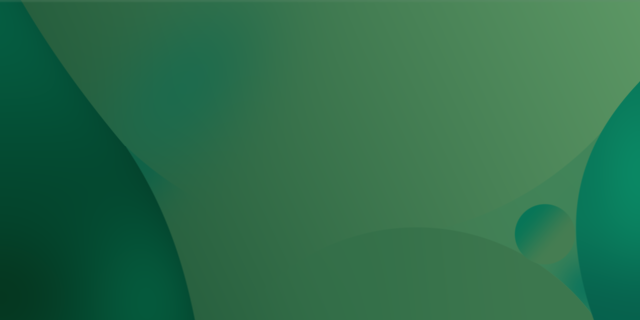
A Shadertoy shader for this background:

```glsl
// Soft green backdrop: a diagonal gradient with a teal glow, overlapped by
// large discs, a small shaded ball and two curved panels at the sides.
// Discs use distance functions; the panel edges are polynomials in height.

// Antialiased coverage: 1 where the signed distance is negative.
float cover(float dist) {
    float px = 1.0 / iResolution.y;
    return 1.0 - smoothstep(-px, px, dist);
}

float disc(vec2 p, vec2 center, float radius) {
    return length(p - center) - radius;
}

// Round falloff, stretched by the given radii.
float glow(vec2 p, vec2 center, vec2 radii) {
    vec2 q = (p - center) / radii;
    return exp(-dot(q, q));
}

// Horizontal position of the left panel's edge at height y.
float leftEdge(float y) {
    float t = 1.0 - y;
    float upper = 0.065 + t * (0.585 + 0.28 * t);
    float lower = 0.609 - y * (0.2 + y * (0.22 + 0.27 * y));
    return y > 0.544 ? upper : lower;
}

// Horizontal position of the right panel's edge at height y.
float rightEdge(float y) {
    float d = y - 0.29;
    return 1.8 + d * d * (0.78 + 0.4 * d);
}

void mainImage(out vec4 fragColor, in vec2 fragCoord) {
    vec2 p = fragCoord / iResolution.y;

    // Diagonal base gradient with a slanted teal glow
    float slope = 0.42 * p.x + 0.2 * p.y;
    vec3 color = vec3(0.09, 0.31, 0.20) + vec3(0.26, 0.27, 0.185) * slope;
    vec2 slanted = vec2(p.x - 0.45 * (p.y - 0.7), p.y);
    color = mix(color, vec3(0.09, 0.42, 0.31), 0.75 * glow(slanted, vec2(0.56, 0.72), vec2(0.22, 0.28)));

    // Shade outside the large upper disc, teal in its left corner
    float outside = 1.0 - cover(disc(p, vec2(1.115, 1.292), 1.04));
    float rightTint = smoothstep(1.2, 1.9, p.x);
    color = mix(color, vec3(0.21, 0.50, 0.34), 0.6 * outside * rightTint);
    color = mix(color, vec3(0.05, 0.38, 0.28), 0.85 * outside * glow(p, vec2(0.44, 0.49), vec2(0.10, 0.12)));

    // Low hill with a teal shadow behind its right flank
    float hill = cover(disc(p, vec2(1.302, -0.398), 0.6875));
    color = mix(color, vec3(0.03, 0.45, 0.36), 0.85 * (1.0 - hill) * glow(p, vec2(1.83, 0.10), vec2(0.09, 0.10)));
    vec3 hillColor = mix(vec3(0.19, 0.43, 0.28), vec3(0.235, 0.46, 0.30), smoothstep(0.9, 1.75, p.x));
    color = mix(color, hillColor, 0.85 * hill * smoothstep(0.75, 1.25, p.x));

    // Small ball lit diagonally
    vec2 ballCenter = vec2(1.703, 0.268);
    float across = dot(p - ballCenter, vec2(0.75, -0.66)) / 0.094;
    vec3 ballColor = mix(vec3(0.03, 0.46, 0.34), vec3(0.27, 0.49, 0.32), smoothstep(-0.9, 0.55, across));
    color = mix(color, ballColor, cover(disc(p, ballCenter, 0.094)));

    // Right panel, brightest toward the canvas edge
    vec3 rightColor = mix(vec3(0.025, 0.38, 0.30), vec3(0.035, 0.46, 0.345), smoothstep(0.0, 0.35, p.y));
    rightColor = mix(rightColor, vec3(0.04, 0.53, 0.39), glow(p, vec2(2.0, 0.46), vec2(0.13, 0.24)));
    color = mix(color, rightColor, cover(0.9 * (rightEdge(p.y) - p.x)));

    // Left panel: dark lower corner, lighter top and lower right
    vec3 leftColor = mix(vec3(0.015, 0.28, 0.185), vec3(0.02, 0.37, 0.26), smoothstep(0.35, 1.0, p.y));
    leftColor = mix(leftColor, vec3(0.02, 0.37, 0.25), 0.85 * glow(p, vec2(0.46, 0.06), vec2(0.20, 0.26)));
    leftColor = mix(leftColor, vec3(0.02, 0.21, 0.12), 0.9 * glow(p, vec2(0.0, 0.07), vec2(0.24, 0.22)));
    float inset = leftEdge(p.y) - p.x;
    leftColor *= 1.0 - 0.10 * exp(-max(inset, 0.0) / 0.06);
    color = mix(color, leftColor, cover(-0.85 * inset));

    // Faint pale line along the top
    color = mix(color, vec3(0.40, 0.55, 0.45), 0.25 * smoothstep(0.990, 0.998, p.y));

    fragColor = vec4(color, 1.0);
}
```
